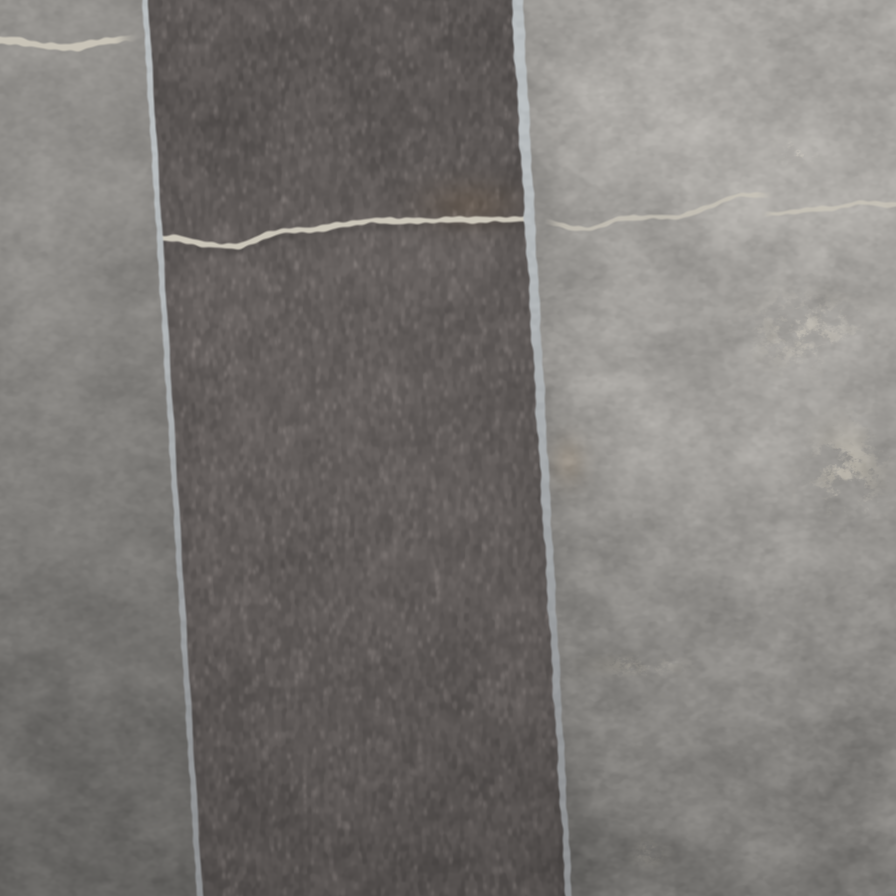
This texture is drawn by a WebGL 2 fragment shader. Its source:

```glsl
#version 300 es
precision highp float;
uniform vec2 u_resolution;
out vec4 fragColor;

const vec3 STONE_TINT = vec3(1.015, 1.0, 0.975);
const vec3 STRIP_TINT = vec3(1.04, 0.985, 0.965);
const vec3 GROUT_LOW = vec3(0.56, 0.57, 0.58);
const vec3 GROUT_HIGH = vec3(0.72, 0.74, 0.75);
const vec3 CRACK_COLOR = vec3(0.80, 0.78, 0.73);
const vec3 RUST = vec3(0.03, 0.010, -0.015);

vec3 hash3(vec2 p) {
  vec3 q = fract(p.xyx * vec3(0.1031, 0.1030, 0.0973));
  q += dot(q, q.yxz + 33.33);
  return fract((q.xxy + q.yzz) * q.zyx);
}

// Cellular noise: x = smoothly blended cell values, y = bright specks.
vec2 cells(vec2 p) {
  vec2 base = floor(p);
  float total = 0.0, weights = 0.0, speck = 0.0;
  for (int j = -1; j <= 1; j++) {
    for (int i = -1; i <= 1; i++) {
      vec2 cell = base + vec2(i, j);
      vec3 h = hash3(cell + 57.0);
      vec2 d = cell + 0.15 + 0.7 * h.xy - p;
      float w = exp(-4.0 * dot(d, d));
      total += w * h.z;
      weights += w;
      speck = max(speck, smoothstep(0.85, 1.0, h.z) * exp(-7.0 * dot(d, d)));
    }
  }
  return vec2(total / weights, speck);
}

// Layered cellular mottling, centred on zero.
float mottle(vec2 p) {
  float sum = 0.0, amplitude = 0.5;
  for (int i = 0; i < 5; i++) {
    sum += amplitude * (cells(p).x - 0.5);
    p = mat2(1.6, 1.2, -1.2, 1.6) * p + 7.3;
    amplitude *= 0.8;
  }
  return sum;
}

// Irregular edge wobble from layered sines.
float wobble(float t, float seed) {
  return 0.45 * sin(61.0 * t + seed) + 0.3 * sin(143.0 * t + 2.3 * seed)
       + 0.25 * sin(317.0 * t + 4.1 * seed);
}

float band(float d, float halfWidth, float blur) {
  return 1.0 - smoothstep(halfWidth - blur, halfWidth + blur, abs(d));
}

float span(float x, float a, float b, float soft) {
  return smoothstep(a - soft, a + soft, x) * (1.0 - smoothstep(b - soft, b + soft, x));
}

float blob(vec2 p, vec2 center, vec2 radius) {
  vec2 d = (p - center) / radius;
  return exp(-dot(d, d));
}

// Crack heights across each slab.
float leftCrack(float x) {
  return 0.957 - 0.010 * blob(vec2(x, 0.0), vec2(0.067, 0.0), vec2(0.045, 1.0));
}

float stripCrack(float x) {
  return 0.734 - 0.008 * smoothstep(0.18, 0.25, x) + 0.016 * smoothstep(0.262, 0.32, x)
       + 0.012 * smoothstep(0.31, 0.44, x) + 0.002 * smoothstep(0.5, 0.58, x);
}

float rightCrack(float x) {
  return 0.752 - 0.008 * smoothstep(0.61, 0.645, x) + 0.013 * smoothstep(0.65, 0.70, x)
       + 0.025 * smoothstep(0.745, 0.835, x);
}

float branchCrack(float x) {
  return 0.762 + 0.004 * smoothstep(0.87, 0.91, x) + 0.008 * smoothstep(0.92, 0.96, x)
       - 0.003 * smoothstep(0.965, 1.0, x);
}

float crackLine(vec2 p, float height, float halfWidth, float seed, float blur) {
  float thickness = halfWidth * (1.0 + 0.35 * wobble(p.x * 1.3, seed + 2.0));
  return band(p.y - height - 0.0015 * wobble(p.x, seed), thickness, blur);
}

void main() {
  vec2 uv = gl_FragCoord.xy / u_resolution;
  float blur = max(0.0018, 0.8 / min(u_resolution.x, u_resolution.y));

  // Signed distances from the two leaning seams.
  float leftEdge = uv.x - (0.223 - 0.061 * uv.y) - 0.0007 * wobble(uv.y, 1.0);
  float rightEdge = uv.x - (0.635 - 0.058 * uv.y) - 0.0012 * wobble(uv.y, 4.0);
  float inStrip = smoothstep(-blur, blur, leftEdge) * (1.0 - smoothstep(-blur, blur, rightEdge));
  float onRight = step(0.0, rightEdge);

  // Pale slabs, fading downward and toward the seams.
  float cloud = mottle(uv * vec2(11.0, 15.0));
  float fine = cells(uv * vec2(130.0, 160.0)).x - 0.5;
  float leftTone = mix(0.395, 0.565, smoothstep(-0.1, 0.95, uv.y))
                 - 0.03 * exp(-abs(leftEdge) / 0.035);
  float rightTone = mix(0.475, 0.645, smoothstep(-0.05, 0.75, uv.y))
                  - 0.075 * exp(-abs(rightEdge) / 0.045);
  float tone = mix(leftTone, rightTone, onRight) + mix(0.10, 0.14, onRight) * cloud + 0.025 * fine;
  vec3 color = tone * STONE_TINT;

  // Worn pale scuffs on the right slab.
  float scuffs = blob(uv, vec2(0.945, 0.475), vec2(0.035, 0.045))
               + 0.7 * blob(uv, vec2(0.90, 0.63), vec2(0.055, 0.035))
               + 0.7 * blob(uv, vec2(0.89, 0.83), vec2(0.022, 0.012))
               + 0.6 * blob(uv, vec2(0.71, 0.257), vec2(0.045, 0.010))
               + 0.5 * blob(uv, vec2(0.725, 0.048), vec2(0.016, 0.013));
  float worn = smoothstep(-0.12, 0.25, mottle(uv * vec2(28.0, 34.0)));
  color += vec3(0.13, 0.12, 0.095) * scuffs * worn * onRight;
  color += RUST * blob(uv, vec2(0.635, 0.485), vec2(0.018, 0.025)) * onRight;

  // Dark granular strip with sparse light specks.
  vec2 grain = cells(uv * vec2(210.0, 120.0));
  vec2 grit = cells(uv * vec2(110.0, 75.0) + 19.0);
  float stripTone = mix(0.325, 0.372, smoothstep(0.0, 0.5, uv.y))
                  - 0.025 * smoothstep(0.7, 0.9, uv.y)
                  + 0.06 * cloud + 0.065 * (grain.x - 0.5)
                  + 0.035 * grain.y + 0.05 * grit.y;
  stripTone -= 0.035 * (exp(-abs(leftEdge) / 0.014) + exp(-abs(rightEdge) / 0.014));
  vec3 strip = stripTone * STRIP_TINT;
  strip += RUST * blob(uv, vec2(0.525, 0.772), vec2(0.05, 0.025));
  color = mix(color, strip, inStrip);

  // Thin bright cracks.
  float middle = crackLine(uv, stripCrack(uv.x), 0.0031, 2.0, blur) * inStrip;
  float left = crackLine(uv, leftCrack(uv.x), 0.0038, 5.0, blur) * span(uv.x, -0.1, 0.140, 0.015);
  float right = crackLine(uv, rightCrack(uv.x), 0.0025, 7.0, blur) * span(uv.x, 0.617, 0.853, 0.012);
  float branch = crackLine(uv, branchCrack(uv.x), 0.0024, 9.0, blur) * span(uv.x, 0.857, 1.1, 0.008);
  float shade = band(uv.y - stripCrack(uv.x) + 0.006, 0.004, 0.006) * inStrip;
  color *= 1.0 - 0.12 * shade;
  float cracks = max(max(middle, 0.95 * left), 0.75 * max(right, branch));
  color = mix(color, CRACK_COLOR, cracks);

  // Grout seams, wider and brighter toward the top.
  vec3 grout = mix(GROUT_LOW, GROUT_HIGH, smoothstep(0.0, 0.9, uv.y)) + 0.04 * fine;
  float leftGrout = band(leftEdge, 0.0033 + 0.0005 * wobble(uv.y, 8.0), blur);
  float rightGrout = band(rightEdge, mix(0.0034, 0.0064, uv.y) + 0.0008 * wobble(uv.y, 6.0), blur);
  color = mix(color, grout, max(leftGrout, rightGrout));

  fragColor = vec4(clamp(color, 0.0, 1.0), 1.0);
}
```
